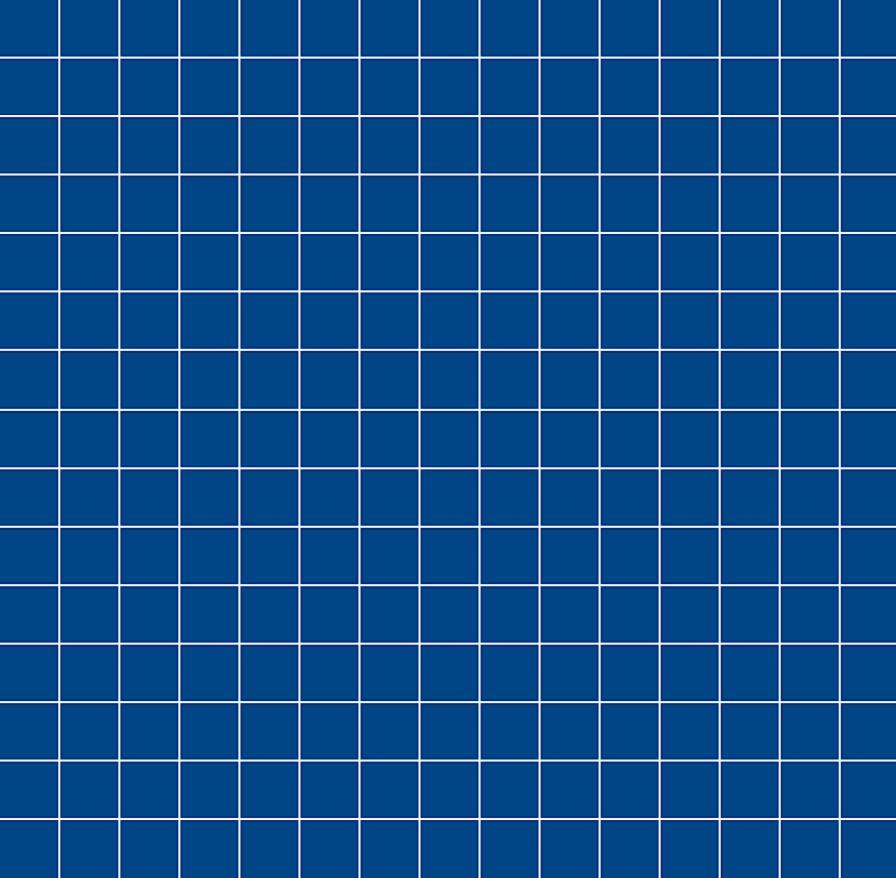
Give the GLSL for this pattern, as a Shadertoy shader.

```glsl
// Blue field ruled with a thin pale square grid, 14 lines each way.
// Each axis finds its nearest line by rounding, then shades by distance:
// a soft dark rim lies below a fine bright stroke.

const float LAST_LINE = 13.0;               // index of the last line on each axis
const vec2 FIRST_LINE = vec2(0.0662, 0.0656); // from left and top, in canvas sizes
const vec2 PITCH = vec2(0.0670, 0.06657);   // line spacing, in canvas sizes
const float WIDE_ROW = 6.0;                 // the row after which lines shift
const float ROW_SHIFT = 0.0018;             // extra height of that row
const float LINE_HALF = 0.0012;             // half widths, in canvas heights
const float RIM_HALF = 0.0036;
const float TINT_AMOUNT = 0.7;              // variation of tint between lines

const vec3 FIELD = vec3(0.0, 0.273, 0.528);
const vec3 RIM = vec3(0.0, 0.19, 0.48);
const vec3 COOL_LINE = vec3(0.90, 0.97, 0.99);
const vec3 WARM_LINE = vec3(0.97, 0.93, 0.97);

float hash(vec2 p) {
    return fract(sin(dot(p, vec2(12.9898, 78.233))) * 43758.5453);
}

// Box-filtered coverage of a stroke at the given distance from its centre.
float strokeCoverage(float dist, float halfWidth, float pixel) {
    float left = max(dist - 0.5 * pixel, -halfWidth);
    float right = min(dist + 0.5 * pixel, halfWidth);
    return clamp((right - left) / pixel, 0.0, 1.0);
}

vec3 lineColour(float index, float axis) {
    float tint = 0.5 + TINT_AMOUNT * (hash(vec2(index, axis)) - 0.5);
    return mix(COOL_LINE, WARM_LINE, tint);
}

void mainImage(out vec4 fragColor, in vec2 fragCoord) {
    float pixel = 1.0 / iResolution.y;
    vec2 pos = fragCoord / iResolution.xy;
    pos.y = 1.0 - pos.y;

    // Nearest line on each axis and its distance in canvas heights
    vec2 index = clamp(floor((pos - FIRST_LINE) / PITCH + 0.5), 0.0, LAST_LINE);
    vec2 centre = FIRST_LINE + index * PITCH;
    centre.y += ROW_SHIFT * step(WIDE_ROW, index.y);
    vec2 dist = abs(pos - centre) * vec2(iResolution.x * pixel, 1.0);

    // Dark rims
    float rim = max(strokeCoverage(dist.x, RIM_HALF, pixel),
                    strokeCoverage(dist.y, RIM_HALF, pixel));
    vec3 colour = mix(FIELD, RIM, rim);

    // Bright strokes
    colour = mix(colour, lineColour(index.x, 0.0), strokeCoverage(dist.x, LINE_HALF, pixel));
    colour = mix(colour, lineColour(index.y, 1.0), strokeCoverage(dist.y, LINE_HALF, pixel));

    fragColor = vec4(colour, 1.0);
}
```
